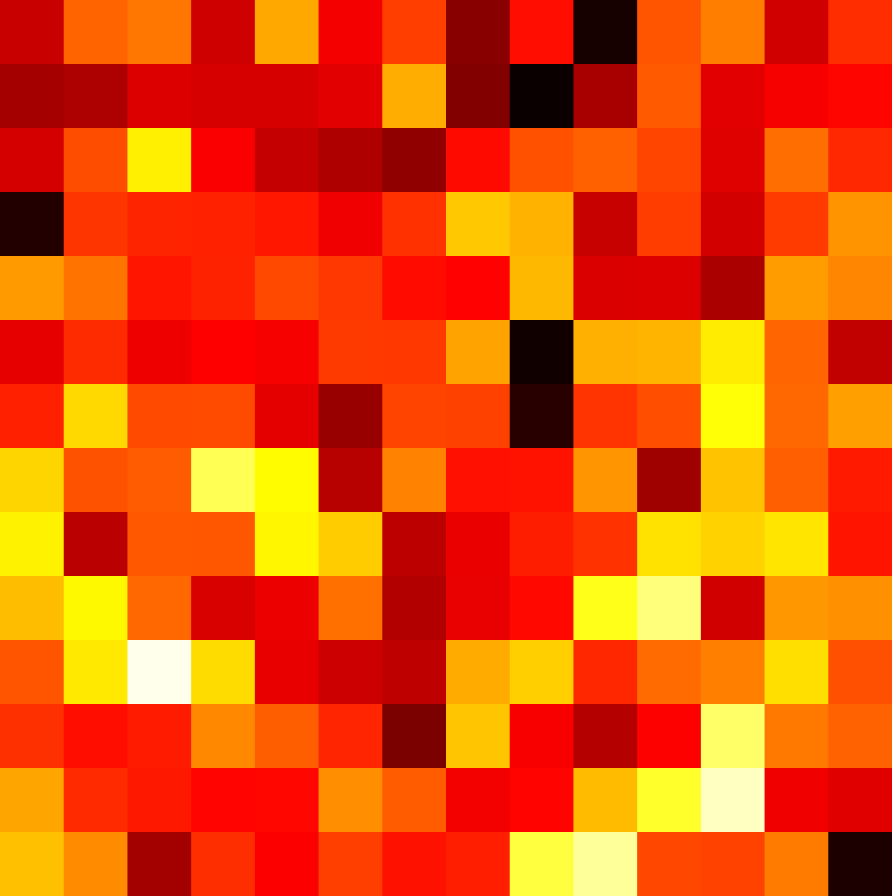
Write a WebGL 2 fragment shader that draws this texture.

```glsl
#version 300 es
precision highp float;
precision highp int;
// A square grid of flat cells coloured by a black-red-yellow-white heat ramp.
// Each cell gets a random level; its rank among all cells is turned into heat
// by a quantile curve, so every colour keeps a fixed share of the area.

#define GRID 14           // cells per side
#define SEED 37u
#define COPY_LEFT 0.27    // chance that a cell repeats its left neighbour
#define COPY_BELOW 0.10   // chance that a cell repeats the one below
#define JITTER 0.07       // variation between repeated cells
#define DRIFT 0.10        // strength of the broad warm and cool areas
#define RED_FULL 0.365    // heat at which red saturates
#define GREEN_FULL 0.746  // heat at which green saturates

uniform vec2 u_resolution;
out vec4 fragColor;

float hash(ivec2 cell, uint salt) {
    uvec2 q = uvec2(cell + 64);
    uint h = q.x * 40503u + q.y * 30011u + (salt + SEED) * 97463u;
    h = (h ^ (h >> 15)) * 739983u;
    h = (h ^ (h >> 12)) * 695873u;
    h = (h ^ (h >> 14)) * 912271u;
    h ^= h >> 15;
    return float(h & 65535u) / 65536.0;
}

// Random level with occasional repeats of a neighbour and a slow drift
float level(ivec2 cell) {
    float choice = hash(cell, 1u);
    ivec2 source = cell;
    if (choice < COPY_LEFT) source.x -= 1;
    else if (choice < COPY_LEFT + COPY_BELOW) source.y -= 1;
    float drift = cos(0.65 * float(cell.x) - 0.25 * float(cell.y));
    return hash(source, 2u) + JITTER * hash(cell, 3u) + DRIFT * drift;
}

// Share of all cells with a lower level than this one
float rankOf(ivec2 cell) {
    float own = level(cell);
    float lower = 0.5;
    for (int y = 0; y < GRID; y++)
        for (int x = 0; x < GRID; x++)
            lower += level(ivec2(x, y)) < own ? 1.0 : 0.0;
    return lower / float(GRID * GRID);
}

float segment(float heat, float rank, vec2 ranks, vec2 heats) {
    float k = (rank - ranks.x) / (ranks.y - ranks.x);
    return rank < ranks.x ? heat : mix(heats.x, heats.y, min(k, 1.0));
}

// Quantile curve: black, dark red, red, orange, yellow, pale
float heatOf(float rank) {
    float heat = segment(0.0, rank, vec2(0.0, 0.03), vec2(0.01, 0.06));
    heat = segment(heat, rank, vec2(0.03, 0.06), vec2(0.17, 0.23));
    heat = segment(heat, rank, vec2(0.06, 0.15), vec2(0.23, 0.295));
    heat = segment(heat, rank, vec2(0.15, 0.68), vec2(0.295, 0.52));
    heat = segment(heat, rank, vec2(0.68, 0.86), vec2(0.52, 0.66));
    heat = segment(heat, rank, vec2(0.86, 0.95), vec2(0.66, 0.745));
    heat = segment(heat, rank, vec2(0.95, 0.985), vec2(0.745, 0.88));
    return segment(heat, rank, vec2(0.985, 1.0), vec2(0.88, 1.0));
}

vec3 heatColour(float heat) {
    vec3 start = vec3(0.0, RED_FULL, GREEN_FULL);
    vec3 full = vec3(RED_FULL, GREEN_FULL, 1.0);
    return clamp((heat - start) / (full - start), 0.0, 1.0);
}

void main() {
    vec2 pos = gl_FragCoord.xy / u_resolution * float(GRID);
    vec2 pixel = float(GRID) / u_resolution;

    // Blend across the nearest cell corner by pixel coverage
    vec2 corner = floor(pos + 0.5);
    vec2 cover = clamp((pos - corner) / pixel + 0.5, 0.0, 1.0);
    vec3 colour = vec3(0.0);
    for (int i = 0; i < 4; i++) {
        ivec2 side = ivec2(i & 1, i >> 1);
        vec2 w = mix(1.0 - cover, cover, vec2(side));
        float weight = w.x * w.y;
        if (weight > 0.001) {
            ivec2 cell = clamp(ivec2(corner) - 1 + side, ivec2(0), ivec2(GRID - 1));
            colour += weight * heatColour(heatOf(rankOf(cell)));
        }
    }
    fragColor = vec4(colour, 1.0);
}
```
